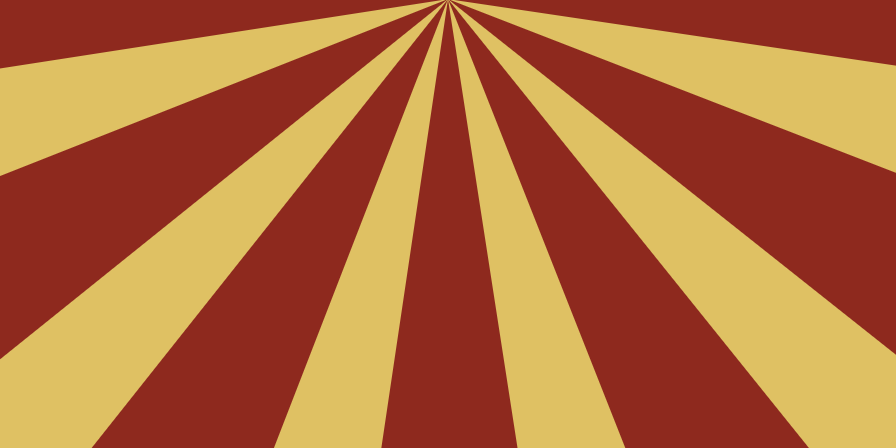
Write a Shadertoy shader that draws this background.

```glsl
// A sunburst of golden rays on deep red, fanning down from the top centre.
// The polar angle is folded into equal sectors; the distance to the nearest
// ray edge then gives a blend that stays one pixel wide at any radius.

const float TAU = 6.28318531;
const vec3 RED = vec3(0.557, 0.161, 0.118);
const vec3 GOLD = vec3(0.875, 0.757, 0.388);

const float RAY_COUNT = 12.0;   // rays in a full turn
const float RAY_SHARE = 0.425;  // part of each sector that is gold
const float TILT = 0.0031;      // slight turn of the fan, in radians
const float APEX_HEIGHT = 1.002;

// Signed distance to the edges of a radial fan, positive inside the rays.
float rayDistance(vec2 p, float count, float share, float tilt) {
    float sector = TAU / count;
    float angle = atan(p.x, -p.y) - tilt;
    float fromCentre = abs(mod(angle, sector) - 0.5 * sector);
    return length(p) * sin(0.5 * share * sector - fromCentre);
}

// Edge coverage for a signed distance and the width of one pixel.
float coverage(float dist, float pixel) {
    return clamp(0.5 + dist / pixel, 0.0, 1.0);
}

void mainImage(out vec4 fragColor, in vec2 fragCoord) {
    // Canvas height is one unit; the fan's apex is the origin.
    vec2 p = (fragCoord - vec2(0.5 * iResolution.x, 0.0)) / iResolution.y;
    p.y -= APEX_HEIGHT;

    float dist = rayDistance(p, RAY_COUNT, RAY_SHARE, TILT);
    float ray = coverage(dist, 1.0 / iResolution.y);
    fragColor = vec4(mix(RED, GOLD, ray), 1.0);
}
```
